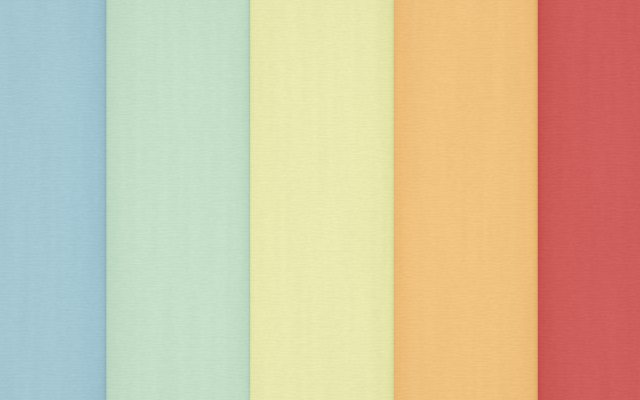
This background is drawn by a Shadertoy shader. Its source:

```glsl
// Five vertical pastel paper panels with soft shaded seams and a ribbed grain.

const float FIRST_SEAM = 0.1660;   // fraction of canvas width
const float PANEL_WIDTH = 0.2248;

float hash(vec2 p) {
    p = fract(p * vec2(0.1031, 0.1137));
    p += dot(p, p.yx + 33.33);
    return fract((p.x + p.y) * p.x * 17.0);
}

float valueNoise(vec2 p) {
    vec2 cell = floor(p), f = fract(p);
    f = f * f * (3.0 - 2.0 * f);
    float low = mix(hash(cell), hash(cell + vec2(1, 0)), f.x);
    float high = mix(hash(cell + vec2(0, 1)), hash(cell + vec2(1, 1)), f.x);
    return mix(low, high, f.y);
}

vec3 panelColor(float index) {
    if (index < 0.5) return vec3(0.647, 0.785, 0.828);  // blue
    if (index < 1.5) return vec3(0.773, 0.872, 0.785);  // mint
    if (index < 2.5) return vec3(0.908, 0.908, 0.688);  // cream
    if (index < 3.5) return vec3(0.938, 0.763, 0.503);  // apricot
    return vec3(0.812, 0.372, 0.360);                   // coral
}

// Saturated shading that gathers along both sides of a panel.
vec3 shadePanel(vec3 color, float fromLeft, float fromRight, float index) {
    float leftStrength = abs(index - 2.0) < 0.5 ? 0.35 : 1.0;
    float edge = leftStrength * exp(-fromLeft / 0.022) + exp(-fromRight / 0.020);
    vec3 depth = 1.0 - color;
    color -= edge * (0.012 + 0.17 * depth * color);
    float crease = 0.35 * exp(-fromLeft / 0.0022) + exp(-fromRight / 0.0025);
    return color * (1.0 - crease * (0.07 + 0.16 * depth));
}

// Uneven horizontal ribs, fine tooth and faint upright fibres.
float paperGrain(vec2 p) {
    float wobble = valueNoise(p * vec2(45.0, 60.0)) - 0.5;
    float ribs = sin(6.2831853 * (p.y * 120.0 + 0.9 * wobble));
    ribs *= 0.4 + 0.6 * valueNoise(p * vec2(70.0, 120.0) + 19.0);
    float tooth = valueNoise(p * vec2(150.0, 240.0) + 7.0) - 0.5;
    float fibres = valueNoise(p * vec2(75.0, 5.0) + 41.0) - 0.5;
    return 0.008 * ribs + 0.018 * tooth + 0.011 * fibres;
}

void mainImage(out vec4 fragColor, in vec2 fragCoord) {
    vec2 uv = fragCoord / iResolution.xy;
    vec2 p = fragCoord / iResolution.y;
    float pixel = 1.0 / iResolution.x;

    // Blend neighbouring panels across one pixel at each seam.
    vec3 color = vec3(0.0);
    for (int i = 0; i < 5; i++) {
        float index = float(i);
        float left = FIRST_SEAM + (index - 1.0) * PANEL_WIDTH;
        float right = left + PANEL_WIDTH;
        float fromLeft = max(uv.x - left, 0.0);
        float fromRight = max(right - uv.x, 0.0);
        float enter = clamp((uv.x - left) / pixel + 0.5, 0.0, 1.0);
        vec3 panel = shadePanel(panelColor(index), fromLeft, fromRight, index);
        color = mix(color, panel, enter);
    }

    // Gentle falloff toward the canvas corners.
    vec2 centered = uv - 0.5;
    color *= 1.008 - 0.035 * dot(centered, centered);
    color += paperGrain(p);
    fragColor = vec4(clamp(color, 0.0, 1.0), 1.0);
}
```
